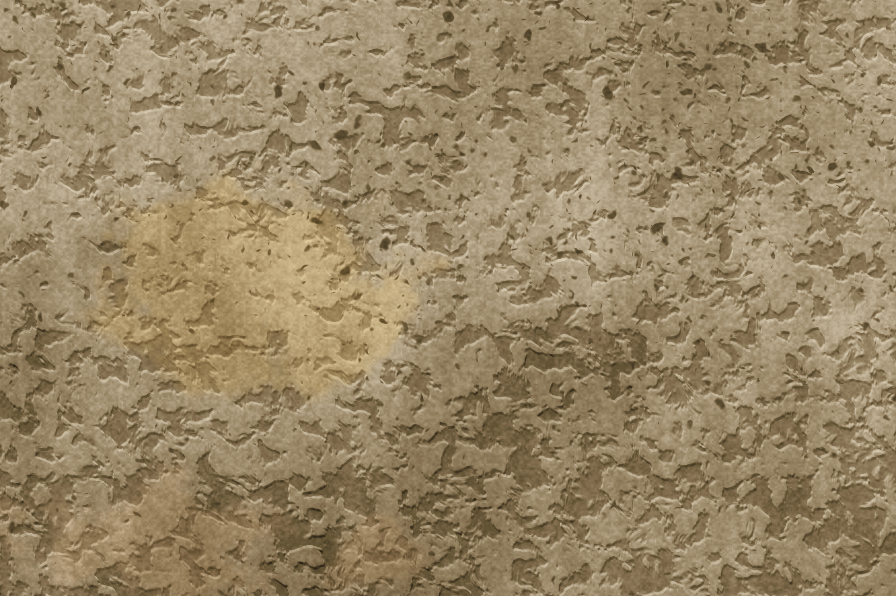
Reproduce this texture procedurally as a Shadertoy shader.

```glsl
// Weathered stone wall: a pale crust eroded into recesses, lit from above.
// Warped fbm gives the crust height, its slope the shading, and scattered
// rotated cells the dark pits; one tone value is then mapped to a colour ramp.

float hash(vec2 p) {
    return fract(sin(dot(p, vec2(127.1, 311.7))) * 43758.5453);
}

float noise(vec2 p) {
    vec2 i = floor(p), f = fract(p);
    f = f * f * (3.0 - 2.0 * f);
    float low = mix(hash(i), hash(i + vec2(1.0, 0.0)), f.x);
    float high = mix(hash(i + vec2(0.0, 1.0)), hash(i + 1.0), f.x);
    return mix(low, high, f.y);
}

float fbm(vec2 p, int octaves) {
    float sum = 0.0, total = 0.0, gain = 0.5;
    for (int i = 0; i < octaves; i++) {
        sum += gain * noise(p);
        total += gain;
        gain *= 0.55;
        p = mat2(1.6, 1.2, -1.2, 1.6) * p + 17.3;
    }
    return sum / total;
}

vec2 warp(vec2 p, float scale, float amount) {
    return p + amount * (vec2(fbm(p * scale, 2), fbm(p * scale + 41.7, 2)) - 0.5);
}

// Flat-topped crust: 1 on the plateau, 0 in the eroded recesses.
float crustHeight(vec2 p, float threshold) {
    vec2 q = warp(p, 24.0, 0.03);
    float n = fbm(q * vec2(40.0, 46.0), 4);
    float plateau = smoothstep(threshold - 0.06, threshold + 0.06, n);
    return plateau + 0.7 * (n - 0.5);
}

// Coverage of randomly turned oval holes, at most one per grid cell.
float pits(vec2 p, float cells, float density, float seed) {
    vec2 g = warp(p, 70.0, 0.014) * cells;
    vec2 cell = floor(g);
    float edge = 0.04 + cells / iResolution.y;
    float cover = 0.0;
    for (int y = -1; y <= 1; y++) {
        for (int x = -1; x <= 1; x++) {
            vec2 id = cell + vec2(x, y);
            vec2 key = id + seed;
            vec2 centre = id + 0.15 + 0.7 * vec2(hash(key + 3.1), hash(key + 7.7));
            float angle = 3.1416 * hash(key + 11.3);
            vec2 d = g - centre;
            d = mat2(cos(angle), -sin(angle), sin(angle), cos(angle)) * d;
            d.y *= 1.0 + 1.6 * hash(key + 19.9);
            float radius = 0.08 + 0.2 * pow(hash(key + 23.5), 2.0);
            float hole = 1.0 - smoothstep(-edge, edge, length(d) - radius);
            cover = max(cover, hole * step(hash(key + 31.1), density));
        }
    }
    return cover;
}

// Soft ragged oval used for the repaired areas.
float patchMask(vec2 p, vec2 centre, vec2 size, float ragged) {
    float d = length((p - centre) / size) + ragged * (fbm(p * 11.0, 4) - 0.5);
    return 1.0 - smoothstep(0.75, 1.15, d);
}

vec3 stoneColour(float tone) {
    vec3 c = mix(vec3(0.13, 0.10, 0.06), vec3(0.39, 0.33, 0.21), smoothstep(0.08, 0.33, tone));
    c = mix(c, vec3(0.50, 0.42, 0.30), clamp((tone - 0.33) / 0.09, 0.0, 1.0));
    c = mix(c, vec3(0.58, 0.51, 0.38), clamp((tone - 0.42) / 0.10, 0.0, 1.0));
    c = mix(c, vec3(0.64, 0.57, 0.45), clamp((tone - 0.52) / 0.06, 0.0, 1.0));
    c = mix(c, vec3(0.73, 0.67, 0.56), clamp((tone - 0.58) / 0.09, 0.0, 1.0));
    return mix(c, vec3(0.87, 0.83, 0.74), clamp((tone - 0.67) / 0.20, 0.0, 1.0));
}

void mainImage(out vec4 fragColor, in vec2 fragCoord) {
    vec2 p = fragCoord / iResolution.y;

    // Regions: eroded base, ochre repair, pale worn spots near the foot
    float broad = fbm(p * 3.2 + 5.0, 4) - 0.5;
    float eroded = 1.0 - smoothstep(0.3, 0.72, p.y + 0.7 * broad);
    float ochre = patchMask(p, vec2(0.44, 0.53), vec2(0.27, 0.16), 1.5);
    float worn = patchMask(p, vec2(0.27, 0.11), vec2(0.2, 0.1), 2.0);
    worn = max(worn, patchMask(p, vec2(0.62, 0.07), vec2(0.08, 0.05), 1.5));
    float smoothed = max(0.6 * ochre, 0.7 * worn);

    // Crust relief, lit from above
    float threshold = mix(0.38, 0.47, eroded) - 0.06 * smoothed;
    threshold += 0.14 * (fbm(p * 7.0 + 30.0, 2) - 0.5);
    float height = crustHeight(p, threshold);
    float slope = height - crustHeight(p + vec2(-0.0015, 0.0045), threshold);

    // Tone: regions, relief, faint vertical streaks and fine grain
    float streaks = fbm(vec2(p.x * 20.0, p.y * 1.7) + 8.0, 3) - 0.5;
    float grain = noise(p * 150.0) + noise(p * 290.0 + 13.0) - 1.0;
    float speck = smoothstep(0.86, 0.98, noise(p * 190.0 + 57.0));
    float tone = 0.545 - 0.085 * eroded + 0.24 * broad + 0.12 * streaks;
    tone += (1.0 - 0.4 * smoothed) * (0.11 * (height - 0.65) + 0.13 * slope);
    tone += 0.085 * grain + 0.07 * speck + 0.035 * ochre + 0.05 * worn;

    // Dark pits, gathered in the upper crust
    float cluster = smoothstep(0.38, 0.62, fbm(p * 5.0 + 71.0, 3));
    float density = mix(0.15 + 0.5 * cluster, 0.07, eroded) * (1.0 - 0.7 * smoothed);
    float holes = max(pits(p, 23.0, 0.5 * density, 0.0), 0.8 * pits(p, 46.0, density, 90.0));
    tone = mix(tone, 0.21 + 0.06 * grain, 0.85 * holes);

    // Colour, warmer on the ochre repair
    vec3 colour = stoneColour(tone);
    colour *= mix(vec3(1.0), vec3(1.04, 1.0, 0.88), ochre);
    colour *= mix(vec3(1.0), vec3(1.03, 0.99, 0.95), worn);
    fragColor = vec4(colour, 1.0);
}
```
